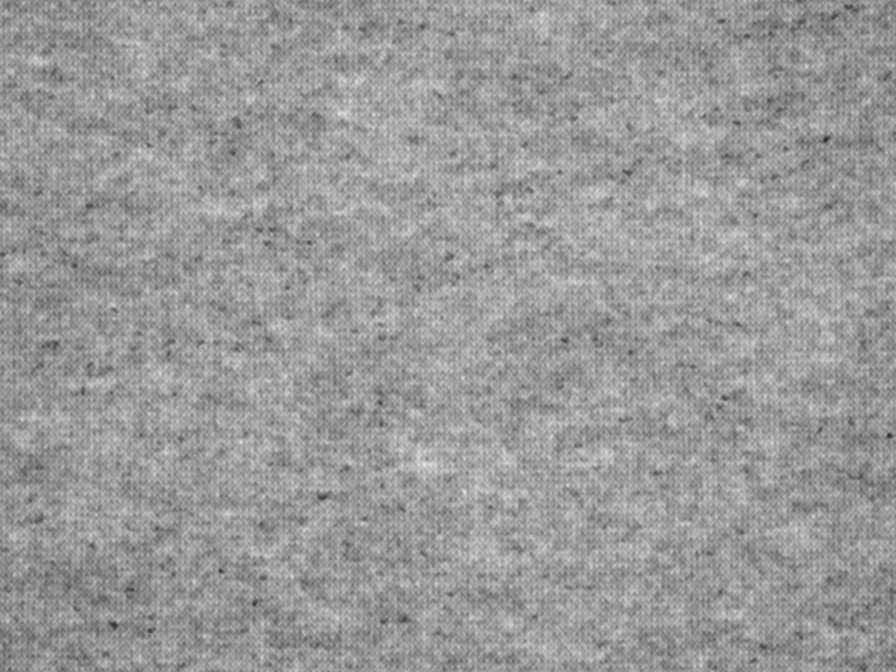
This texture is drawn by a Shadertoy shader. Its source:

```glsl
// Heather grey jersey: fine knit stitches under mottled streaks and dark flecks.

const float BASE_GREY     = 0.634;
const vec3  TINT          = vec3(0.998, 1.0, 0.999);
const vec2  STITCHES      = vec2(117.0, 100.0);  // columns and rows per canvas height
const float STITCH_DEPTH  = 0.036;
const float GROOVE_DEPTH  = 0.028;
const vec2  CLOUD_SCALE   = vec2(6.0, 13.0);
const float CLOUD_DEPTH   = 0.026;
const vec2  STREAK_SCALE  = vec2(18.0, 58.0);
const float STREAK_DEPTH  = 0.048;
const vec2  FIBRE_SCALE   = vec2(66.0, 108.0);
const float FIBRE_DEPTH   = 0.066;
const vec2  GRAIN_SCALE   = vec2(190.0, 170.0);
const float GRAIN_DEPTH   = 0.072;
const vec2  FLECK_SCALE   = vec2(60.0, 76.0);
const float FLECK_SHARE   = 0.26;
const float FLECK_DEPTH   = 0.19;
const vec2  LIGHT_CENTRE  = vec2(0.0, 0.08);
const float LIGHT_FALLOFF = 0.115;
const float TAU = 6.2831853;

vec3 hash3(vec2 cell) {
    vec3 q = fract(vec3(cell.xyx) * vec3(0.1031, 0.1030, 0.0973));
    q += dot(q, q.yxz + 33.33);
    return fract((q.xxy + q.yzz) * q.zyx);
}

// Cellular mottling: one soft blob of random sign and weight per cell
float mottle(vec2 p) {
    vec2 home = floor(p);
    float sum = 0.0;
    for (int j = -1; j <= 1; j++)
    for (int i = -1; i <= 1; i++) {
        vec2 cell = home + vec2(i, j);
        vec3 rnd = hash3(cell);
        vec2 d = p - cell - rnd.xy;
        float blob = max(0.0, 1.0 - dot(d, d));
        sum += (2.0 * rnd.z - 1.0) * blob * blob;
    }
    return sum;
}

// Sparse small dark flecks, at most one per cell
float flecks(vec2 p) {
    vec2 home = floor(p);
    float dark = 0.0;
    for (int j = -1; j <= 1; j++)
    for (int i = -1; i <= 1; i++) {
        vec2 cell = home + vec2(i, j);
        vec3 rnd = hash3(cell + 71.0);
        vec2 d = p - cell - rnd.xy;
        float blob = max(0.0, 1.0 - 3.5 * dot(d, d));
        float weight = max(0.0, 1.0 - rnd.z / FLECK_SHARE);
        dark += weight * weight * blob * blob;
    }
    return dark;
}

// V-shaped stitches with a groove between the columns
float knit(vec2 p) {
    vec2 s = p * STITCHES;
    float side = abs(fract(s.x) - 0.5) * 2.0;
    float legs = cos(TAU * (s.y - 0.65 * side));
    float groove = cos(TAU * s.x);
    return STITCH_DEPTH * legs - GROOVE_DEPTH * groove;
}

void mainImage(out vec4 fragColor, in vec2 fragCoord) {
    vec2 p = (fragCoord - 0.5 * iResolution.xy) / iResolution.y;

    // Gentle waviness of the cloth, and a rougher one that frays the fibres
    vec2 cloth = p + 0.004 * vec2(sin(p.y * 5.0 + p.x * 2.0), sin(p.x * 4.0 + 1.0));
    vec2 yarn = cloth + vec2(3.0, 2.0);
    vec2 frayed = yarn + 0.0016 * sin(yarn.yx * vec2(310.0, 270.0) + 3.0 * sin(yarn * 47.0));

    // Light that fades towards the corners
    vec2 away = p - LIGHT_CENTRE;
    float grey = BASE_GREY - LIGHT_FALLOFF * dot(away, away);

    // Mixed light and dark fibres, coarse to fine
    float cloud = mottle(yarn * CLOUD_SCALE);
    float streak = mottle(frayed * STREAK_SCALE + 17.0);
    grey += CLOUD_DEPTH * cloud + STREAK_DEPTH * streak;
    grey += FIBRE_DEPTH * mottle(frayed * FIBRE_SCALE + 41.0);
    grey += GRAIN_DEPTH * mottle(yarn * GRAIN_SCALE + 5.0);

    // Flecks gather where the yarn is already dark
    float gather = clamp(1.0 - 0.5 * cloud - 0.7 * streak, 0.3, 1.6);
    grey -= FLECK_DEPTH * flecks(frayed * FLECK_SCALE) * gather;

    // Knit relief, averaged over the pixel to smooth its edges
    float relief = 0.0;
    for (int k = 0; k < 4; k++) {
        vec2 offset = vec2(k % 2, k / 2) * 0.5 - 0.25;
        relief += 0.25 * knit(cloth + offset / iResolution.y);
    }
    fragColor = vec4(TINT * (grey + relief), 1.0);
}
```
